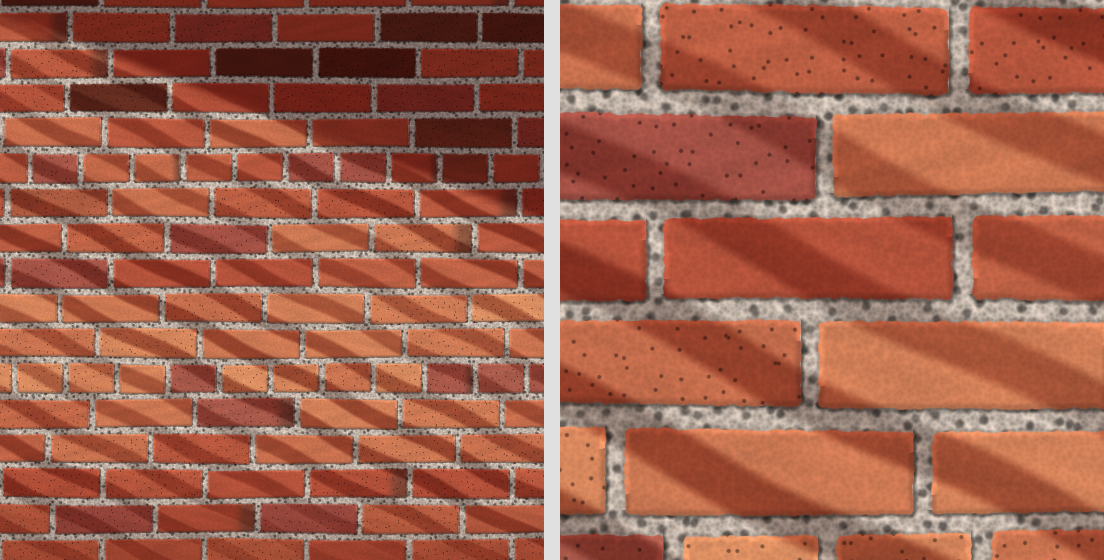
Left, the full canvas; right, a detail of the centre.
Give the GLSL for this texture, as a WebGL 2 fragment shader.

```glsl
#version 300 es
precision highp float;

uniform vec2 u_resolution;
out vec4 fragColor;

float hash(vec2 p) {
    p = fract(p * vec2(0.1031, 0.1137));
    p += dot(p, p.yx + 33.33);
    return fract((p.x + p.y) * p.x * 17.0);
}

// Distance to the nearest scattered point, about 0 to 1
float cellular(vec2 p) {
    vec2 cell = floor(p);
    float nearest = 2.0;
    for (int j = -1; j <= 1; j++) {
        for (int i = -1; i <= 1; i++) {
            vec2 c = cell + vec2(i, j);
            vec2 point = c + vec2(hash(c + 7.0), hash(c + 91.0));
            nearest = min(nearest, distance(p, point));
        }
    }
    return nearest;
}

float roundedBox(vec2 p, vec2 halfSize, float radius) {
    vec2 d = abs(p) - halfSize + radius;
    return length(max(d, 0.0)) + min(max(d.x, d.y), 0.0) - radius;
}

void main() {
    vec2 p = gl_FragCoord.xy / u_resolution.y;
    float down = 1.0 - p.y;
    float pixel = 1.0 / u_resolution.y;

    // Courses: stretchers, with a header course every sixth row
    float shift[17] = float[](0.99, 0.68, 0.08, 0.65, 0.02, 0.29, 0.07, 0.63, 0.08,
                              0.58, 0.95, 0.14, 0.90, 0.47, 0.0, 0.51, 0.99);
    float course = (down - 0.0182) / 0.0626 + 1.0 + 0.025 * sin(p.x * 9.0 + down * 31.0);
    float row = clamp(floor(course), 0.0, 16.0);
    bool header = mod(row, 6.0) == 5.0;
    float brickWidth = header ? 0.0915 : 0.183;
    float along = (p.x - shift[int(row)] * 0.183) / brickWidth;
    vec2 id = vec2(floor(along) + 20.0, row + 3.0);
    float tone = hash(id * 3.7);
    float kind = hash(id * 5.3 + 41.0);

    // Slightly uneven brick outline
    float coarse = cellular(p * 75.0);
    float medium = cellular(p * 170.0 + 13.0);
    float fine = cellular(p * 330.0 + 5.0);
    vec2 local = vec2((fract(along) - 0.5) * brickWidth, (0.5 - fract(course)) * 0.0626);
    local += (vec2(hash(id + 17.0), hash(id + 29.0)) - 0.5) * 0.002;
    local.y += local.x * (hash(id + 53.0) - 0.5) * 0.02;
    vec2 halfSize = vec2(brickWidth, 0.0626) * 0.5 - vec2(0.0058, 0.0066);
    float edge = roundedBox(local, halfSize, 0.003) + (medium - 0.5) * 0.0016 + (coarse - 0.5) * 0.001;
    float brickMask = 1.0 - smoothstep(-pixel, pixel, edge);

    // Fired clay: orange in the middle courses, redder toward top and bottom
    float warmth = 0.6 * exp(-pow((row - 10.0) / 2.4, 2.0)) + 0.55 * tone - 0.05;
    if (row == 8.0 || row == 14.0) warmth -= 0.35;
    vec3 brick = mix(vec3(0.71, 0.32, 0.23), vec3(0.87, 0.57, 0.39), clamp(warmth, 0.0, 1.0));
    bool purplish = kind > 0.88 || ((row == 8.0 || row == 5.0) && kind > 0.4);
    if (purplish) brick = mix(brick, vec3(0.62, 0.31, 0.28), 0.75);
    float burnt = step(0.8, hash(id + 77.0)) * smoothstep(0.45, 0.15, down);
    brick *= 1.0 - 0.45 * burnt;

    // Scorched ends, mottling, grain and pits
    float scorch = step(0.86, hash(id + 63.0)) * smoothstep(0.25, 0.4, local.x / brickWidth);
    brick = mix(brick, vec3(0.38, 0.25, 0.20), scorch * 0.6);
    float mottle = sin(p.x * 61.0 + 3.0 * sin(p.y * 83.0)) * sin(p.y * 97.0 + tone * 6.0);
    brick *= 0.99 + 0.04 * mottle + 0.10 * (fine - 0.45) + 0.07 * (medium - 0.45);
    brick *= 1.0 - 0.4 * smoothstep(0.13, 0.05, coarse) * step(0.4, kind);
    float rim = smoothstep(-0.0045, -0.001, edge);
    brick *= 1.0 + rim * 0.14 * sign(local.y - local.x * 0.15);

    // Rough lime mortar with dark crevices along the brick edges
    vec3 mortar = vec3(0.84, 0.78, 0.73) * (0.76 + 0.28 * medium + 0.22 * (fine - 0.3));
    mortar *= 1.0 - 0.45 * smoothstep(0.3, 0.08, coarse);
    float crevice = smoothstep(0.0035, 0.0005, edge);
    float shaded = local.y < -halfSize.y * 0.9 || local.x > halfSize.x ? 0.45 : 0.15;
    mortar *= 1.0 - crevice * shaded;

    // Slanted bar shadows, and the large shadow across the upper right
    float slant = down - 0.5 * p.x + 0.004 * sin(p.x * 23.0 + down * 11.0);
    float wave = cos((slant - 0.107) / 0.075 * 6.2832);
    float bars = smoothstep(-0.1, 0.6, wave) * (0.78 + 0.14 * sin(p.x * 8.0 - down * 13.0));
    float canopy = smoothstep(0.014, -0.014, down - 0.024 - 0.38 * p.x);
    float foot = smoothstep(0.19, 0.0, p.y + 0.04 * p.x) * 0.55;
    float bar = max(bars, foot);
    vec3 brickLight = mix(mix(vec3(1.0), vec3(0.70, 0.51, 0.48), bar), vec3(0.61, 0.39, 0.38), canopy);
    vec3 mortarLight = mix(mix(vec3(1.0), vec3(0.72, 0.68, 0.67), bar), vec3(0.64, 0.60, 0.61), canopy);

    vec3 color = mix(mortar * mortarLight, brick * brickLight, brickMask);
    fragColor = vec4(clamp(color, 0.0, 1.0), 1.0);
}
```
